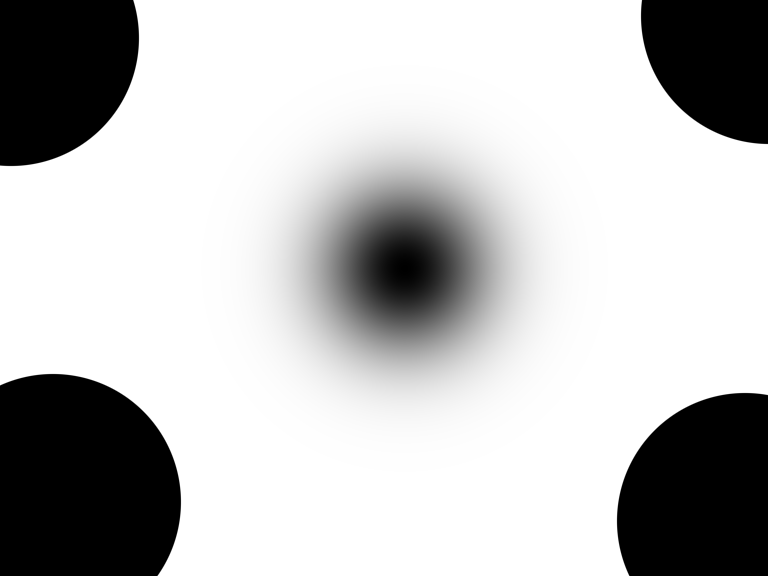
Give the GLSL for this background, as a WebGL 1 fragment shader.

```glsl
precision highp float;

// Four solid black discs cropped by the corners of a white field, around a
// soft black spot. The discs are antialiased distance functions and the spot
// is a Gaussian falloff; lengths are in canvas heights from the centre.

uniform vec2 u_resolution;

float discDistance(vec2 p, vec2 center) {
  return length(p - center) - 0.2222;
}

void main() {
  vec2 p = (gl_FragCoord.xy - 0.5 * u_resolution) / u_resolution.y;
  float pixel = 1.0 / u_resolution.y;

  // Soft spot, slightly above and right of the centre
  vec2 fromSpot = p - vec2(0.036, 0.034);
  float brightness = 1.0 - exp(-50.0 * dot(fromSpot, fromSpot));

  // Union of the corner discs
  float leftDiscs = min(discDistance(p, vec2(-0.6476, 0.434)),
                        discDistance(p, vec2(-0.5747, -0.3715)));
  float rightDiscs = min(discDistance(p, vec2(0.6684, 0.4722)),
                         discDistance(p, vec2(0.6267, -0.4045)));
  float discs = min(leftDiscs, rightDiscs);
  brightness *= smoothstep(-0.75 * pixel, 0.75 * pixel, discs);

  gl_FragColor = vec4(vec3(brightness), 1.0);
}
```
